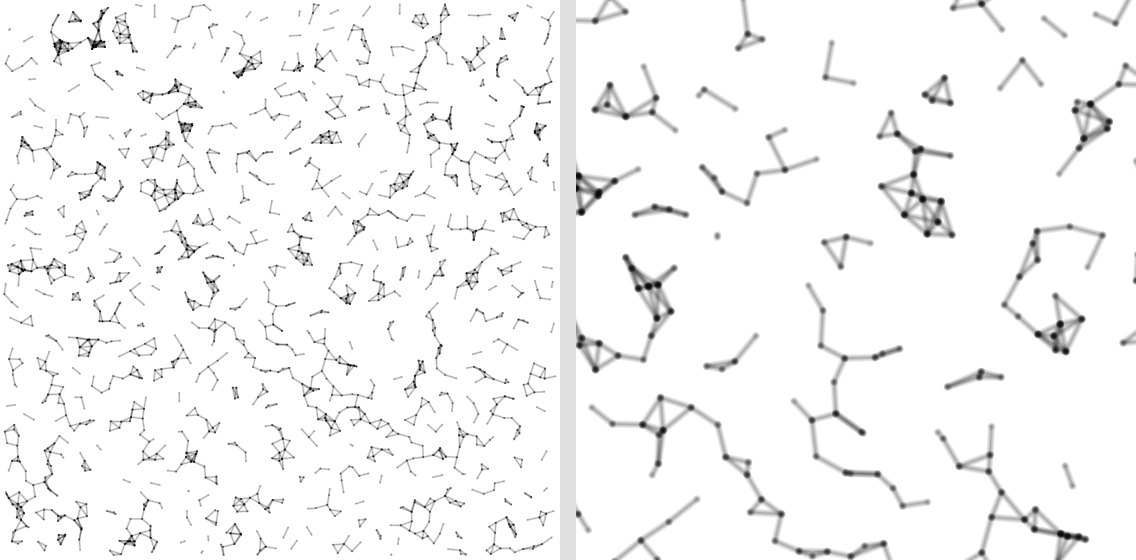
Left: the whole. Right: its middle third, enlarged.
Write a WebGL 2 fragment shader that draws this pattern.

```glsl
#version 300 es
precision highp float;
// Random proximity graph: scattered points joined by fine grey links when close.

uniform vec2 u_resolution;
out vec4 fragColor;

// Lengths are fractions of the canvas side.
const float MARGIN = 0.0075;       // empty border
const int CELLS = 40;              // grid cells per side
const float CELL = (1.0 - 2.0 * MARGIN) / float(CELLS);
const float REACH = 0.0219;        // longest link; CELL must exceed REACH + LINE_FADE
const int SLOTS = 8;               // possible points per cell
const float FILL = 0.148;          // chance that a slot holds a point
const float LINE_FADE = 0.0025;    // distance at which a link fades out
const float LINE_INK = 0.33;       // opacity along a link's axis
const float DOT_FADE = 0.0027;     // radius of the dot at each link end
const float DOT_INK = 0.22;        // opacity at a dot's centre
const vec3 PAPER = vec3(1.0);
const vec3 INK = vec3(0.0);
const uint SEED = 17u;

// Integer hash giving three independent values in 0..1.
vec3 hash3(uvec3 v) {
    v = v * 1664525u + 1013904223u;
    v.x += v.y * v.z;
    v.y += v.z * v.x;
    v.z += v.x * v.y;
    v ^= v >> 16u;
    v.x += v.y * v.z;
    v.y += v.z * v.x;
    v.z += v.x * v.y;
    return vec3(v >> 8u) / 16777216.0;
}

float segmentDistance(vec2 p, vec2 a, vec2 b) {
    vec2 ab = b - a;
    float t = clamp(dot(p - a, ab) / max(dot(ab, ab), 1e-9), 0.0, 1.0);
    return length(p - a - t * ab);
}

// Soft profile: 1 on the axis, 0 at the fade distance.
float tent(float dist, float fade) {
    return max(1.0 - dist / fade, 0.0);
}

void main() {
    float side = min(u_resolution.x, u_resolution.y);
    vec2 p = gl_FragCoord.xy / side - MARGIN;
    float pixel = 1.0 / side;
    float lineFade = max(LINE_FADE, pixel);
    float dotFade = max(DOT_FADE, pixel);

    // Gather the points whose links could touch this pixel.
    vec2 points[9 * SLOTS];
    int count = 0;
    ivec2 home = ivec2(floor(p / CELL));
    for (int y = -1; y <= 1; y++) {
        for (int x = -1; x <= 1; x++) {
            ivec2 cell = home + ivec2(x, y);
            if (any(lessThan(cell, ivec2(0))) || any(greaterThanEqual(cell, ivec2(CELLS)))) continue;
            for (int slot = 0; slot < SLOTS; slot++) {
                vec3 h = hash3(uvec3(uvec2(cell), uint(slot) + SEED));
                vec2 point = (vec2(cell) + h.xy) * CELL;
                if (h.z < FILL && distance(p, point) < REACH + lineFade) {
                    points[count++] = point;
                }
            }
        }
    }

    // Layer translucent links, so that crossings and hubs darken.
    float light = 1.0;
    for (int i = 0; i < count; i++) {
        for (int j = i + 1; j < count; j++) {
            vec2 a = points[i];
            vec2 b = points[j];
            if (distance(a, b) > REACH) continue;
            light *= 1.0 - LINE_INK * tent(segmentDistance(p, a, b), lineFade);
            light *= 1.0 - DOT_INK * tent(distance(p, a), dotFade);
            light *= 1.0 - DOT_INK * tent(distance(p, b), dotFade);
        }
    }

    fragColor = vec4(mix(INK, PAPER, light), 1.0);
}
```
